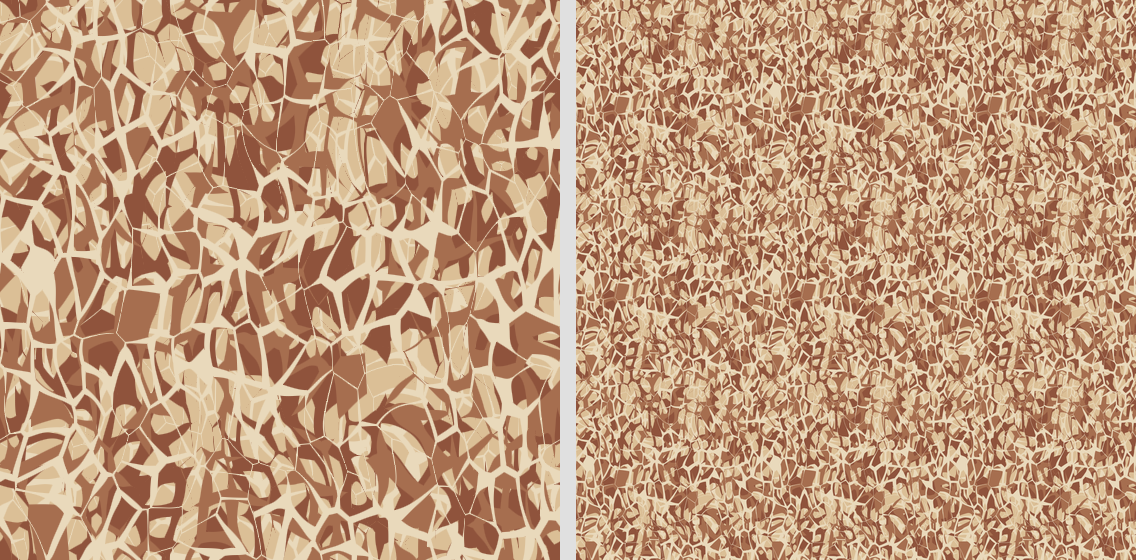
Left, the tile; right, the same tile 3 across and 3 down.
This pattern is drawn by a Shadertoy shader. Its source:

```glsl
// Tileable camouflage of tall, irregular cells in four flat earth tones.
// Tan grains lie on cream, then dark, mid brown and cream Voronoi nets are
// laid over them; strands swell and taper with noise that wraps.

vec3 hash3(vec3 p) {
    p = fract(p * vec3(0.1031, 0.1030, 0.0973));
    p += dot(p, p.yxz + 33.33);
    return fract((p.xxy + p.yxx) * p.zyx);
}

// Smooth value noise, repeating after "period" cells
float wrapNoise(vec2 uv, vec2 period, float seed) {
    vec2 p = uv * period, cell = floor(p), f = fract(p);
    f = f * f * (3.0 - 2.0 * f);
    vec2 a = mod(cell, period), b = mod(cell + 1.0, period);
    float bottom = mix(hash3(vec3(a, seed)).x, hash3(vec3(b.x, a.y, seed)).x, f.x);
    float top = mix(hash3(vec3(a.x, b.y, seed)).x, hash3(vec3(b, seed)).x, f.x);
    return mix(bottom, top, f.y);
}

// Distance to the cell border (F2 - F1), negative inside filled cells
float cellBorder(vec2 uv, vec2 grid, float filled, float seed) {
    vec2 p = uv * grid, cell = floor(p), f = fract(p);
    float nearest = 9.0, second = 9.0, pick = 1.0;
    for (int y = -2; y <= 2; y++) {
        for (int x = -2; x <= 2; x++) {
            vec2 offset = vec2(x, y);
            vec3 h = hash3(vec3(mod(cell + offset, grid), seed));
            float d = length(offset + 0.03 + 0.94 * h.xy - f);
            if (d < nearest) {
                second = nearest;
                nearest = d;
                pick = h.z;
            } else {
                second = min(second, d);
            }
        }
    }
    return (second - nearest) * (pick < filled ? -1.0 : 1.0);
}

// Coverage of a net whose strands vary from "thin" to "thick"
float net(vec2 uv, vec2 grid, float thin, float thick, float filled, float seed) {
    float swell = smoothstep(0.22, 0.78, wrapNoise(uv, grid, seed + 5.0));
    float d = cellBorder(uv, grid, filled, seed) - mix(thin, thick, swell);
    return clamp(0.5 - d / max(fwidth(d), 1e-4), 0.0, 1.0);
}

void mainImage(out vec4 fragColor, in vec2 fragCoord) {
    vec2 uv = fragCoord / iResolution.xy;

    // Gentle warp tilts the cells to either side
    vec2 bend = vec2(wrapNoise(uv, vec2(9.0, 8.0), 61.0),
                     wrapNoise(uv, vec2(10.0, 9.0), 67.0));
    uv += 0.05 * (bend - 0.5);

    vec3 cream = vec3(0.915, 0.852, 0.735);
    vec3 tan_ = vec3(0.86, 0.75, 0.59);
    vec3 midBrown = vec3(0.65, 0.43, 0.31);
    vec3 darkBrown = vec3(0.56, 0.325, 0.235);

    // Layers from bottom to top
    vec3 color = mix(tan_, cream, net(uv, vec2(22.0, 14.0), 0.02, 0.15, 0.0, 11.0));
    color = mix(color, darkBrown, net(uv, vec2(20.0, 13.0), -0.02, 0.37, 0.08, 23.0));
    color = mix(color, midBrown, net(uv, vec2(19.0, 12.0), -0.02, 0.28, 0.05, 37.0));
    color = mix(color, cream, net(uv, vec2(18.0, 12.0), 0.02, 0.17, 0.0, 49.0));

    fragColor = vec4(color, 1.0);
}
```
